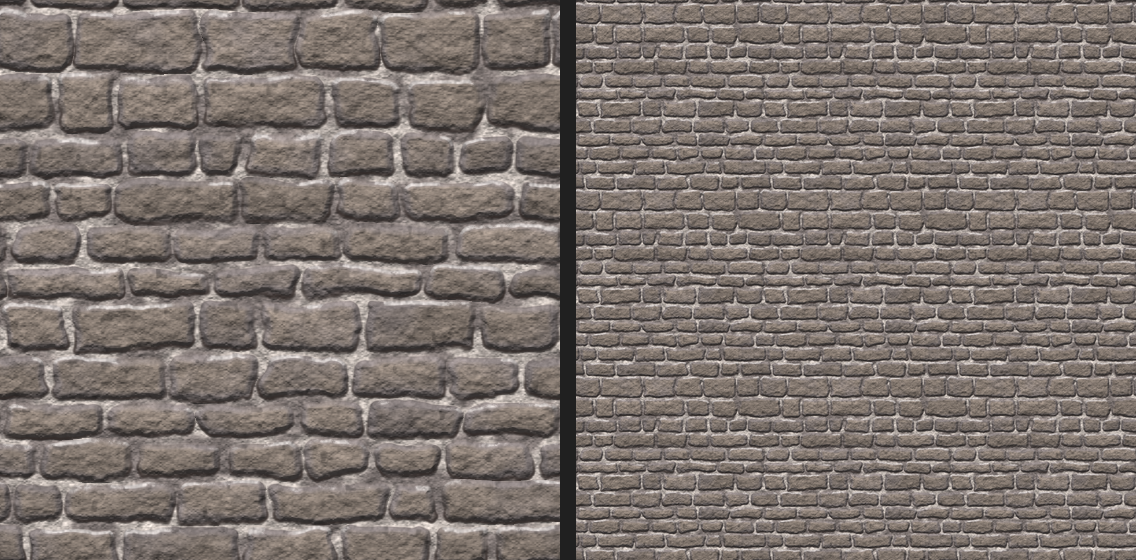
Left: one tile. Right: repeated 3 by 3.
Write a Shadertoy shader that draws this texture.

```glsl
// Weathered stone wall: twelve courses of rough rounded blocks in thin, gritty mortar.
// Each course is split at jittered joints; a rounded-box distance, roughened by wrapping
// noise, gives a height field that is lit from above and dusted along the upper rims.

const int ROWS = 12;
const float UNITS = 768.0;      // the course table below adds up to this height
const float TOP_JOINT = 12.0;   // depth of the first mortar bed below the top edge
// Per course, from the top: height, number of blocks, position of the first joint.
const vec3 COURSES[ROWS] = vec3[ROWS](
    vec3(89, 6, 122), vec3(80, 6, 48), vec3(63, 8, 58), vec3(63, 6, 50),
    vec3(54, 6, 118), vec3(51, 6, 40), vec3(72, 6, 121), vec3(65, 6, 74),
    vec3(52, 6, 131), vec3(59, 7, 82), vec3(59, 6, 118), vec3(61, 6, 68));

const float JOINT_JITTER = 0.5;    // in block widths
const float GAP = 0.0035;          // smallest half width of the mortar
const float GAP_VARIATION = 0.005;
const float CORNER = 0.020;
const float ROUGH_EDGE = 0.013;
const float WARP = 0.014;
const float RELIEF = 0.0085;
const float GRAIN_RELIEF = 0.0075;
const float NORMAL_STEP = 0.0016;
const vec3 LIGHT = vec3(-0.12, 0.62, 0.78);

const vec3 STONE_BROWN = vec3(0.510, 0.465, 0.430);
const vec3 STONE_GREY = vec3(0.480, 0.448, 0.445);
const vec3 MORTAR_PALE = vec3(0.74, 0.705, 0.68);
const vec3 MORTAR_DULL = vec3(0.49, 0.455, 0.445);
const vec3 DUST = vec3(0.78, 0.76, 0.75);
const vec3 SHADOW = vec3(0.20, 0.165, 0.155);

struct Block {
    float dist;   // negative inside the stone
    vec2 rel;     // position from the centre, -1 to 1, y up
    vec2 id;
};

float hash(vec2 p) {
    return fract(sin(dot(p, vec2(127.1, 311.7))) * 43758.5453);
}

// Value noise over the unit tile; a whole-numbered period makes it wrap.
float noise(vec2 p, vec2 period) {
    p *= period;
    vec2 i = floor(p), f = p - i;
    f = f * f * (3.0 - 2.0 * f);
    vec2 a = mod(i, period), b = mod(i + 1.0, period);
    return mix(mix(hash(a), hash(vec2(b.x, a.y)), f.x),
               mix(hash(vec2(a.x, b.y)), hash(b), f.x), f.y);
}

float fbm(vec2 p, vec2 period) {
    float sum = 0.0, weight = 0.5;
    for (int i = 0; i < 4; i++) {
        sum += weight * noise(p, period);
        period *= 2.0;
        weight *= 0.55;
    }
    return sum / 1.01;
}

float jointAt(float i, float row, float count, float first) {
    float jitter = JOINT_JITTER * (hash(vec2(mod(i, count), row + 31.0)) - 0.5);
    return first + (i + jitter) / count;
}

Block blockAt(vec2 p) {
    // Uneven courses and joints
    vec2 wobble = vec2(noise(p, vec2(17, 23)), noise(p + 0.37, vec2(11, 17))) - 0.5;
    vec2 w = p + WARP * wobble;
    float depth = fract(1.0 - w.y - TOP_JOINT / UNITS);

    // Find the course
    int row = 0;
    float top = 0.0, height = COURSES[0].x / UNITS;
    for (int k = 1; k < ROWS; k++) {
        if (depth < top + height) break;
        top += height;
        height = COURSES[k].x / UNITS;
        row = k;
    }

    // Find the block between two joints
    float r = float(row), count = COURSES[row].y, first = COURSES[row].z / UNITS;
    float i = floor((w.x - first) * count);
    if (w.x < jointAt(i, r, count, first)) i -= 1.0;
    else if (w.x >= jointAt(i + 1.0, r, count, first)) i += 1.0;
    float left = jointAt(i, r, count, first), right = jointAt(i + 1.0, r, count, first);
    vec2 id = vec2(mod(i, count), r);

    // Rounded box with a chipped outline
    vec2 inset = GAP + GAP_VARIATION * vec2(hash(id + 5.3), hash(id + 9.1));
    vec2 halfSize = 0.5 * vec2(right - left, height) - inset;
    vec2 local = vec2(w.x - 0.5 * (left + right), top + 0.5 * height - depth);
    float corner = CORNER * (0.55 + 0.6 * hash(id + 2.7));
    vec2 q = abs(local) - halfSize + corner;
    float dist = length(max(q, 0.0)) + min(max(q.x, q.y), 0.0) - corner;
    dist += ROUGH_EDGE * (0.7 * noise(p, vec2(23, 31)) + 0.3 * noise(p, vec2(83, 89)) - 0.5);
    return Block(dist, local / halfSize, id);
}

float heightAt(vec2 p, Block b) {
    float dome = 0.75 * smoothstep(0.005, -0.011, b.dist) + 0.25 * smoothstep(0.0, -0.03, b.dist);
    return RELIEF * dome + GRAIN_RELIEF * fbm(p, vec2(34, 42));
}

void mainImage(out vec4 fragColor, in vec2 fragCoord) {
    vec2 p = fragCoord / iResolution.xy;
    Block b = blockAt(p);

    // Relief lighting, 1 on a flat face
    vec2 dx = vec2(NORMAL_STEP, 0.0), dy = dx.yx;
    float h = heightAt(p, b);
    vec2 slope = vec2(heightAt(p + dx, blockAt(p + dx)), heightAt(p + dy, blockAt(p + dy))) - h;
    vec3 normal = normalize(vec3(-slope / NORMAL_STEP, 1.0));
    float light = clamp(dot(normal, normalize(LIGHT)) / normalize(LIGHT).z, 0.42, 1.3);

    float patches = fbm(p + 0.19, vec2(9, 11));
    float grain = fbm(p, vec2(64, 72));
    float speck = noise(p, vec2(230, 230));

    // Stone: brown faces, greyer rims, a few soft pits
    float rim = smoothstep(-0.018, -0.003, b.dist);
    vec3 stone = mix(STONE_BROWN, STONE_GREY, clamp(rim + 2.0 * (patches - 0.5), 0.0, 1.0));
    stone *= 0.93 + 0.14 * hash(b.id + 17.0);
    stone *= 0.80 + 0.28 * grain + 0.14 * speck;
    stone *= 1.0 - 0.22 * smoothstep(0.78, 0.98, noise(p, vec2(71, 79)));

    // Mortar: pale and dull stretches with coarse grit
    float pale = smoothstep(0.40, 0.60, 0.6 * patches + 0.4 * noise(p + 0.53, vec2(25, 27)));
    vec3 mortar = mix(MORTAR_DULL, MORTAR_PALE, pale);
    mortar *= 0.70 + 0.34 * grain + 0.24 * speck;

    // Broken pale dust on the upper rims
    float rimDust = smoothstep(-0.009, -0.005, b.dist) * smoothstep(0.45, 0.8, b.rel.y);
    rimDust *= smoothstep(0.52, 0.68, noise(p + 0.71, vec2(19, 29)) + 0.4 * (grain - 0.5));
    stone = mix(stone, DUST * (0.8 + 0.25 * speck), 0.75 * rimDust);

    vec3 color = mix(stone, mortar, smoothstep(-0.0015, 0.002, b.dist)) * light;

    // Contact shadow, deepest beneath each block and broken along its length
    float under = smoothstep(0.35, -0.75, b.rel.y);
    float contact = 1.0 - smoothstep(0.0, 0.0045, abs(b.dist - 0.0005));
    float broken = smoothstep(0.2, 0.7, noise(p + 0.29, vec2(27, 33)));
    color = mix(color, SHADOW, contact * (0.12 + 0.6 * under * (0.4 + 0.6 * broken)));

    fragColor = vec4(color, 1.0);
}
```
